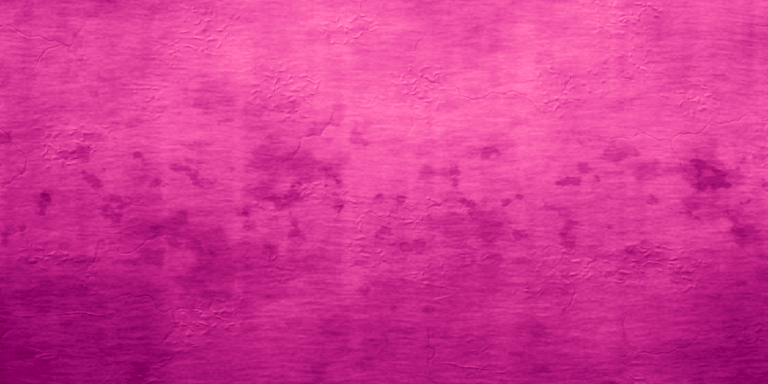
Write a Shadertoy shader that draws this texture.

```glsl
// Weathered magenta plaster wall: brushed strokes, small stains, faint cracks and chips.

const vec3 RAMP[6] = vec3[6](
    vec3(0.59, 0.04, 0.42), vec3(0.69, 0.09, 0.47), vec3(0.78, 0.15, 0.53),
    vec3(0.86, 0.24, 0.59), vec3(0.94, 0.32, 0.65), vec3(0.98, 0.40, 0.68));
const float TONE_BOTTOM = 0.20;
const float TONE_TOP = 0.83;
const float LEFT_SHADE = 0.36;
const float GLOW = 0.23;
const vec2  GLOW_CENTER = vec2(1.36, 0.77);
const float CLOUDS = 0.55;
const float STAINS = 0.30;
const float STREAKS = 0.24;
const float STROKES = 0.20;
const float GRAIN = 0.13;
const float RELIEF = 0.25;
const vec2  LIGHT_STEP = vec2(-0.0012, 0.0022);
const float CRACK_SCALE = 3.6;
const float CHIP_SCALE = 42.0;

float hash(vec2 p) {
    vec3 q = fract(p.xyx * 0.1031);
    q += dot(q, q.yzx + 33.33);
    return fract((q.x + q.y) * q.z);
}

float noise(vec2 p) {
    vec2 i = floor(p), f = fract(p);
    f = f * f * (3.0 - 2.0 * f);
    return mix(mix(hash(i), hash(i + vec2(1, 0)), f.x),
               mix(hash(i + vec2(0, 1)), hash(i + vec2(1, 1)), f.x), f.y);
}

float fbm(vec2 p) {
    float sum = 0.0, amp = 0.5;
    for (int i = 0; i < 5; i++) {
        sum += amp * noise(p);
        p = mat2(1.9, 0.5, -0.5, 1.9) * p + 17.3;
        amp *= 0.52;
    }
    return sum;
}

// Distances to the nearest and second nearest cell point
vec2 cellular(vec2 p) {
    vec2 cell = floor(p), near = vec2(9.0);
    for (int y = -1; y <= 1; y++)
    for (int x = -1; x <= 1; x++) {
        vec2 c = cell + vec2(x, y);
        float d = length(c + vec2(hash(c), hash(c + 71.7)) - p);
        near = vec2(min(near.x, d), min(near.y, max(near.x, d)));
    }
    return near;
}

// Thin broken lines along the borders of warped cells
float cracks(vec2 p) {
    vec2 warp = vec2(fbm(p * 8.0), fbm(p * 8.0 + 40.0)) - 0.5;
    vec2 d = cellular((p + 0.17 * warp) * CRACK_SCALE * vec2(0.8, 1.2) + 5.0);
    float broken = smoothstep(0.55, 0.75, noise(p * vec2(6.0, 9.0) + 9.0));
    return broken * (1.0 - smoothstep(0.0, 0.035, d.y - d.x));
}

// Fine brush marks, nearly level and broken into short lengths
float strokes(vec2 p) {
    p.y += 0.007 * sin(p.x * 5.0 + 4.0 * p.y) + 0.016 * noise(p * vec2(7.0, 9.0));
    return 0.55 * noise(p * vec2(17.0, 120.0)) + 0.45 * noise(p * vec2(42.0, 190.0) + 8.0);
}

// Surface height of the plaster
float height(vec2 p) {
    float h = 0.75 * strokes(p) + 2.0 * fbm(p * vec2(7.0, 13.0));
    h += 0.75 * fbm(p * vec2(26.0, 50.0) + 50.0);
    float trowel = abs(fbm(p * vec2(2.4, 8.0) + 3.0) - 0.47);
    float torn = smoothstep(0.4, 0.75, noise(p * vec2(9.0, 12.0) + 77.0));
    h += 0.8 * torn * (1.0 - smoothstep(0.0, 0.02, trowel)) * smoothstep(0.8, 0.1, p.y);
    float patches = smoothstep(0.48, 0.75, fbm(p * vec2(5.5, 6.5) + 60.0));
    vec2 wobble = vec2(noise(p * 55.0), noise(p * 55.0 + 30.0));
    float chip = cellular(p * vec2(0.75, 1.3) * CHIP_SCALE + wobble).x;
    h += 1.1 * patches * (1.0 - smoothstep(0.05, 0.4, chip));
    return h - 0.6 * cracks(p);
}

vec3 ramp(float tone) {
    float t = clamp(tone, 0.0, 1.0) * 5.0;
    int i = int(min(floor(t), 4.0));
    vec3 color = mix(RAMP[i], RAMP[i + 1], t - float(i));
    return color + (tone - clamp(tone, 0.0, 1.0)) * vec3(0.35, 0.40, 0.32);
}

void mainImage(out vec4 fragColor, in vec2 fragCoord) {
    vec2 p = fragCoord / iResolution.y;
    float aspect = iResolution.x / iResolution.y;

    // Broad light: bright upper right, dark foot and left side
    float tone = mix(TONE_BOTTOM, TONE_TOP, smoothstep(-0.1, 0.8, p.y));
    tone -= LEFT_SHADE * (1.0 - smoothstep(-0.1, 0.9, p.x));
    tone -= 0.13 * smoothstep(aspect - 0.3, aspect, p.x);
    vec2 g = (p - GLOW_CENTER) / vec2(0.62, 0.26);
    tone += GLOW * exp(-dot(g, g));
    tone += CLOUDS * (fbm(p * vec2(2.6, 4.6) + 21.0) - 0.5);

    // Ragged stains of two sizes, densest across the middle
    float band = (p.y - 0.5) / 0.17;
    float density = 0.35 + 0.65 * exp(-band * band);
    float smudge = fbm(p * vec2(7.0, 12.0) + 0.3 * noise(p * 30.0) + 12.0);
    float fleck = fbm(p * vec2(17.0, 25.0) + 90.0);
    tone -= STAINS * density * smoothstep(0.48, 0.74, smudge);
    tone -= STAINS * density * smoothstep(0.61, 0.74, fleck);

    // Vertical runs, level brush marks and grain
    float run = 0.55 * noise(vec2(p.x * 13.0, p.y * 1.4))
              + 0.45 * noise(vec2(p.x * 42.0, p.y * 2.2));
    tone += STREAKS * (run - 0.5) * smoothstep(0.0, 0.5, p.y + 0.2);
    tone += STROKES * (strokes(p) - 0.5);
    tone += GRAIN * (noise(p * vec2(140.0, 210.0)) - 0.5);

    // Raking light from above and dark cracks
    tone += RELIEF * (height(p - LIGHT_STEP) - height(p + LIGHT_STEP));
    tone -= 0.09 * cracks(p);

    fragColor = vec4(clamp(ramp(tone), 0.0, 1.0), 1.0);
}
```
